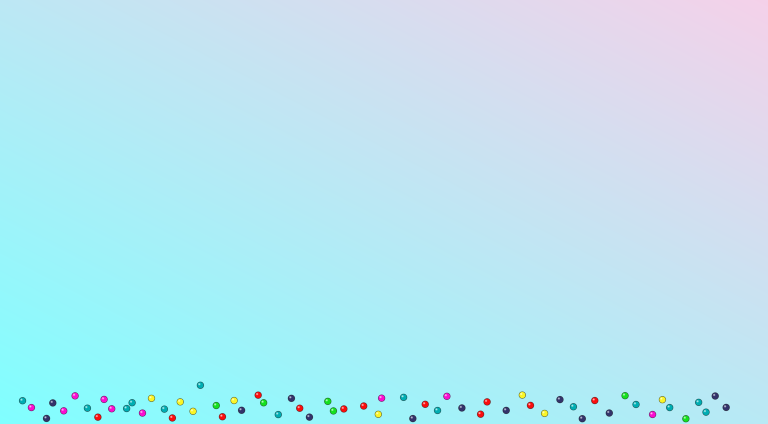
Reproduce this background procedurally as a Shadertoy shader.

```glsl
// Diagonal cyan to pink gradient with a strip of small glossy beads along the bottom.

// Three random values in 0..1 from one number.
vec3 hash31(float n) {
    vec3 q = fract(vec3(n) * vec3(0.1031, 0.1030, 0.0973));
    q += dot(q, q.yzx + 33.33);
    return fract((q.xxy + q.yzz) * q.zyx);
}

vec3 beadColor(float pick) {
    vec3 palette[6] = vec3[6](
        vec3(0.0, 0.68, 0.70), vec3(0.98, 0.05, 0.05), vec3(0.20, 0.20, 0.42),
        vec3(0.98, 0.96, 0.15), vec3(0.08, 0.88, 0.12), vec3(0.98, 0.05, 0.82));
    return palette[int(min(pick * 6.0, 5.0))];
}

// Paints one bead: dark rim, shaded body and a highlight at the upper left.
vec3 drawBead(vec3 base, vec2 offset, float radius, vec3 tint, float pixel) {
    float dist = length(offset);
    float cover = 1.0 - smoothstep(radius - 0.7 * pixel, radius + 0.7 * pixel, dist);
    float rim = smoothstep(0.70, 1.0, dist / radius);
    float shine = 1.0 - smoothstep(0.0, 0.5, length(offset / radius - vec2(-0.3, 0.3)));
    vec3 body = mix(tint, vec3(0.1), 0.65 * rim);
    body = mix(body, vec3(1.0), 0.7 * shine);
    return mix(base, body, cover);
}

void mainImage(out vec4 fragColor, in vec2 fragCoord) {
    vec2 uv = fragCoord / iResolution.xy;
    vec2 p = fragCoord / iResolution.y;
    float aspect = iResolution.x / iResolution.y;
    float pixel = 1.0 / iResolution.y;

    // Background: equal colours run close to the falling diagonal.
    float blend = dot(uv, vec2(0.485, 0.515));
    vec3 color = mix(vec3(0.50, 1.0, 1.0), vec3(0.96, 0.82, 0.915), blend);

    // Beads: crowded at both ends, sparser right of the middle.
    if (p.y < 0.12) {
        for (float i = 0.0; i < 62.0; i++) {
            vec3 rnd = hash31(i + 7.0);
            float s = (i + 0.8 * rnd.x) / 62.0;
            float x = aspect * (0.027 + 0.93 * s + 0.025 * (sin(6.2832 * (s - 0.68)) - 0.905));
            x = max(x, 0.027 * aspect);

            // Golden ratio steps keep neighbours apart; a few beads sit higher.
            float y = 0.012 + 0.058 * fract(0.72 + i * 0.618 + 0.15 * rnd.y);
            y += 0.022 * step(0.94, rnd.y);

            // Cool and red tints come up a little more often.
            vec3 tint = beadColor(pow(rnd.z, 1.15));
            color = drawBead(color, p - vec2(x, y), 0.0084, tint, pixel);
        }
    }

    fragColor = vec4(color, 1.0);
}
```
